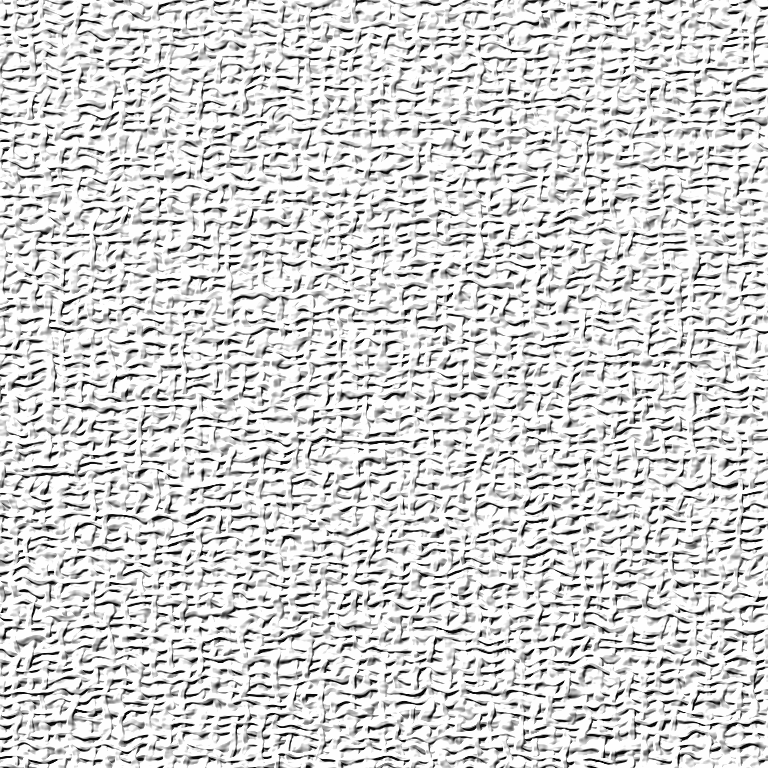
This texture is drawn by a WebGL 1 fragment shader. Its source:

```glsl
precision highp float;
// Embossed canvas weave: raised white threads around small shaded hollows.
// A height field of warped, uneven ridges and gradient noise is lit from
// the upper left by a finite difference, and the lit slopes clip to white.

uniform vec2 u_resolution;

vec2 gradient(vec2 cell) {
  float angle = 6.2832 * fract(sin(dot(cell, vec2(127.1, 311.7))) * 43758.55);
  return vec2(cos(angle), sin(angle));
}

// Gradient noise, roughly -0.7 to 0.7
float noise(vec2 p) {
  vec2 i = floor(p);
  vec2 f = p - i;
  vec2 u = f * f * f * (f * (f * 6.0 - 15.0) + 10.0);
  float a = dot(gradient(i), f);
  float b = dot(gradient(i + vec2(1.0, 0.0)), f - vec2(1.0, 0.0));
  float c = dot(gradient(i + vec2(0.0, 1.0)), f - vec2(0.0, 1.0));
  float d = dot(gradient(i + 1.0), f - 1.0);
  return mix(mix(a, b, u.x), mix(c, d, u.x), u.y);
}

vec2 noise2(vec2 p) {
  return vec2(noise(p), noise(p + vec2(71.3, 38.9)));
}

float height(vec2 p) {
  // Threads wander slowly and wobble at the scale of a single hollow
  vec2 warp = 0.010 * noise2(p * 9.0) + 0.011 * noise2(p * 38.0 + 17.0);
  vec2 thread = (p + warp) * vec2(50.0, 70.0);
  vec2 ridge = smoothstep(0.1, 0.9, 0.5 + 0.5 * cos(6.2832 * thread));

  // Uneven thread thickness breaks the grid into short strokes
  ridge *= clamp(0.7 + 0.9 * noise2(p * vec2(36.0, 48.0) + 53.0), 0.1, 1.2);
  float weave = max(ridge.x, ridge.y);

  float lumps = 0.75 * noise(p * vec2(48.0, 70.0) + 5.0);
  float grit = 0.25 * noise(p * vec2(110.0, 150.0) + 29.0);
  return weave + lumps + grit;
}

void main() {
  vec2 p = gl_FragCoord.xy / u_resolution.y;

  // Fall of the surface away from the light, centred on the pixel
  vec2 toLight = 0.00125 * vec2(-0.5, 0.87);
  float fall = height(p + toLight) - height(p - toLight);

  // Relief deepens a little towards the bottom
  float relief = mix(2.0, 1.65, p.y);
  float shade = clamp(0.985 - relief * fall, 0.04, 0.995);
  gl_FragColor = vec4(vec3(shade), 1.0);
}
```
